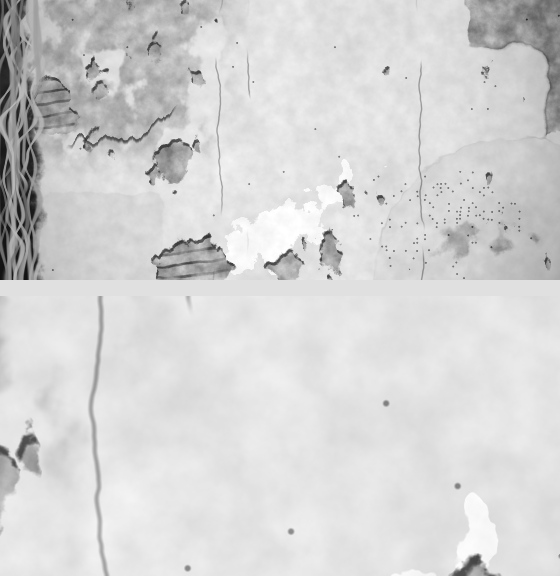
Top: the whole. Bottom: its middle third, enlarged.
Write a Shadertoy shader that draws this texture.

```glsl
// Weathered grey plaster wall: mottled paint, peeled chips with shaded rims,
// smooth repairs, a white flake, and dry vines over a dark left edge.
// Layers of fbm-warped distance fields are blended from back to front.
#define PLASTER 0.885
#define MOTTLE 0.64
#define EXPOSED 0.60
#define SHADOW 0.20
#define DARK 0.07
#define WHITE 0.98
#define SOFT 0.004
#define ROUGH 0.06
#define GRAIN 0.10
#define VIGNETTE 0.17
#define VINES 18

float hash(vec2 p) {
    vec3 q = fract(vec3(p.xyx) * 0.1031);
    q += dot(q, q.yzx + 33.33);
    return fract((q.x + q.y) * q.z);
}

float noise(vec2 p) {
    vec2 i = floor(p), f = fract(p);
    f = f * f * (3.0 - 2.0 * f);
    return mix(mix(hash(i), hash(i + vec2(1, 0)), f.x),
               mix(hash(i + vec2(0, 1)), hash(i + vec2(1, 1)), f.x), f.y);
}

float fbm(vec2 p) {
    float sum = 0.0, amp = 0.5;
    for (int i = 0; i < 5; i++) {
        sum += amp * noise(p);
        p = mat2(1.6, 1.2, -1.2, 1.6) * p + 17.0;
        amp *= 0.5;
    }
    return sum / 0.97;
}

float ellipse(vec2 p, vec2 c, vec2 r) {
    return (length((p - c) / r) - 1.0) * min(r.x, r.y);
}

float box(vec2 p, vec2 c, vec2 half_size, float r) {
    vec2 q = abs(p - c) - half_size + r;
    return length(max(q, 0.0)) + min(max(q.x, q.y), 0.0) - r;
}

float fill(float d) {
    float w = max(SOFT, 1.0 / iResolution.y);
    return 1.0 - smoothstep(-w, w, d);
}

// How strongly the old, flaking upper left zone applies
float oldZone(vec2 p) {
    return (1.0 - smoothstep(0.65, 0.98, p.x + 0.1 * noise(p * 5.0)))
         * smoothstep(0.32, 0.58, p.y);
}

// Bare brickwork
float brickArea(vec2 p) {
    return min(ellipse(p, vec2(0.69, 0.06), vec2(0.14, 0.10)),
               ellipse(p, vec2(0.18, 0.62), vec2(0.08, 0.10)));
}

// Distance to peeled plaster, negative inside
float peel(vec2 p) {
    vec2 w = p + 0.07 * (vec2(fbm(p * 9.0), fbm(p * 9.0 + 31.0)) - 0.5);
    float d = brickArea(w);
    d = min(d, ellipse(w, vec2(0.62, 0.42), vec2(0.05, 0.08)));
    d = min(d, ellipse(w, vec2(1.19, 0.10), vec2(0.04, 0.09)));
    d = min(d, ellipse(w, vec2(1.24, 0.31), vec2(0.022, 0.06)));
    d = min(d, ellipse(w, vec2(1.04, 0.05), vec2(0.06, 0.05)));
    // Small scattered chips
    vec2 cell = floor(w / 0.12);
    for (int k = 0; k < 9; k++) {
        vec2 id = cell + vec2(k % 3 - 1, k / 3 - 1);
        vec2 c = (id + vec2(hash(id), hash(id + 7.0))) * 0.12;
        float r = 0.034 * pow(hash(id + 19.0), 3.0) * mix(0.2, 1.0, oldZone(c));
        if (r > 0.005) d = min(d, ellipse(w, c, r * vec2(0.8, 1.5)));
    }
    return d + ROUGH * (fbm(p * 24.0) - 0.5);
}

void mainImage(out vec4 fragColor, in vec2 fragCoord) {
    vec2 uv = fragCoord / iResolution.xy;
    vec2 p = vec2(uv.x * 2.0, uv.y);
    float cloud = fbm(p * 5.0), fine = fbm(p * 28.0), ragged = fbm(p * 13.0 + 5.0) - 0.5;

    // Plaster with mottled old paint
    float v = PLASTER + 0.10 * (cloud - 0.5);
    float old = oldZone(p);
    float stain = smoothstep(0.42, 0.52, fbm(p * vec2(8.0, 6.5) + 40.0) + 0.12 * ragged);
    v = mix(v, MOTTLE + 0.25 * (fine - 0.3), old * stain * 0.85);

    // Rough bare wall at the upper right, then smooth repairs
    float bare = max(1.67 - p.x, 0.52 - p.y) + 0.06 * ragged;
    v = mix(v, EXPOSED + 0.4 * (fine - 0.4), fill(bare));
    float upper = box(p, vec2(1.70, 0.66), vec2(0.25, 0.18), 0.06) + 0.05 * ragged;
    v = mix(v, PLASTER + 0.01, fill(upper));
    v -= 0.13 * smoothstep(0.012, 0.0, abs(upper)) * smoothstep(1.6, 1.9, p.x);
    float lower = box(p, vec2(0.36, 0.10), vec2(0.22, 0.21), 0.05) + 0.04 * ragged;
    v = mix(v, PLASTER - 0.025, fill(lower));

    // Arched repair with stains and specks
    float arch = length(p - vec2(1.85, 0.0)) - 0.51 + 0.05 * ragged;
    v = mix(v, PLASTER - 0.03 + 0.12 * (cloud - 0.5), fill(arch));
    v -= 0.10 * smoothstep(0.006, 0.0, abs(arch)) * noise(p * 12.0);
    float smudge = min(ellipse(p, vec2(1.64, 0.15), vec2(0.07, 0.06)),
                       ellipse(p, vec2(1.81, 0.14), vec2(0.07, 0.03))) + 0.15 * ragged;
    v = mix(v, 0.64 + 0.3 * (fine - 0.5), 0.8 * smoothstep(0.015, -0.015, smudge));
    vec2 id = floor(p / 0.014);
    vec2 dotPos = fract(p / 0.014) - 0.35 - 0.3 * vec2(hash(id), hash(id + 3.0));
    float near = smoothstep(0.32, 0.05, length((p - vec2(1.62, 0.20)) * vec2(0.8, 1.2)));
    float speck = step(1.0 - 0.32 * near * noise(p * 9.0) - 0.004, hash(id + 11.0));
    v -= 0.38 * speck * smoothstep(0.38, 0.12, length(dotPos));

    // Ragged white flake
    vec2 f = mat2(0.82, -0.57, 0.57, 0.82) * (p - vec2(1.0, 0.15));
    v = mix(v, WHITE, fill(ellipse(f, vec2(0), vec2(0.22, 0.08)) + 0.28 * ragged));

    // Peeled chips, brick courses and the shade under their upper rims
    float d = peel(p), inside = fill(d);
    float chip = EXPOSED + 0.06 + 0.4 * (fine - 0.5);
    float course = abs(fract((p.y - 0.12 * p.x + 0.02 * ragged) / 0.042) - 0.5);
    chip -= 0.36 * smoothstep(0.17, 0.04, course) * fill(brickArea(p) - 0.02) * noise(p * 18.0);
    v = mix(v, chip, inside);
    float rim = inside * (1.0 - fill(peel(p + vec2(-0.004, 0.011))));
    v = mix(v, SHADOW, 0.8 * rim);

    // Broken ledge and hairline cracks
    float ledge = mix(0.45, 0.58, (p.x - 0.25) / 0.37) + 0.16 * (fbm(vec2(p.x * 14.0, 2.0)) - 0.5) - p.y;
    float span = smoothstep(0.23, 0.28, p.x) * smoothstep(0.64, 0.60, p.x);
    v = mix(v, SHADOW, 0.75 * span * smoothstep(-0.003, 0.002, ledge) * smoothstep(0.018, 0.004, ledge));
    for (int i = 0; i < 3; i++) {
        float k = float(i);
        float x = 0.78 + 0.11 * k + 0.25 * k * (k - 1.0) + 0.06 * (fbm(vec2(p.y * 6.0, k * 9.0)) - 0.5);
        v -= 0.28 * smoothstep(0.005, 0.0, abs(p.x - x)) * smoothstep(0.4, 0.7, noise(vec2(p.y * 7.0, k + 4.0)));
    }

    // Grain and vignette
    v += GRAIN * (fine - 0.5);
    vec2 q = uv * 2.0 - 1.0;
    v *= 1.0 - VIGNETTE * (pow(abs(q.x), 4.0) + 0.45 * q.y * q.y * q.x * q.x);

    // Dark edge with tangled vines
    float edge = p.x - 0.085 - 0.04 * smoothstep(0.8, 0.4, p.y) + 0.12 * ragged;
    v = mix(v, DARK + 0.2 * fine * uv.y, smoothstep(0.03, -0.02, edge));
    for (int i = 0; i < VINES; i++) {
        float k = float(i), h = hash(vec2(k, 2.0));
        float sway = noise(vec2(p.y * (3.0 + 6.0 * h), k * 5.0)) - 0.5;
        float x = 0.005 + 0.11 * hash(vec2(k, 8.0)) + 0.09 * sway;
        float strand = smoothstep(0.0055, 0.0015, abs(p.x - x) / (1.0 + 4.0 * abs(sway)));
        v = mix(v, 0.35 + 0.4 * h, 0.8 * strand * smoothstep(0.2, 0.5, noise(vec2(p.y * 4.0, k))));
    }
    fragColor = vec4(vec3(clamp(v, 0.0, 1.0)), 1.0);
}
```
